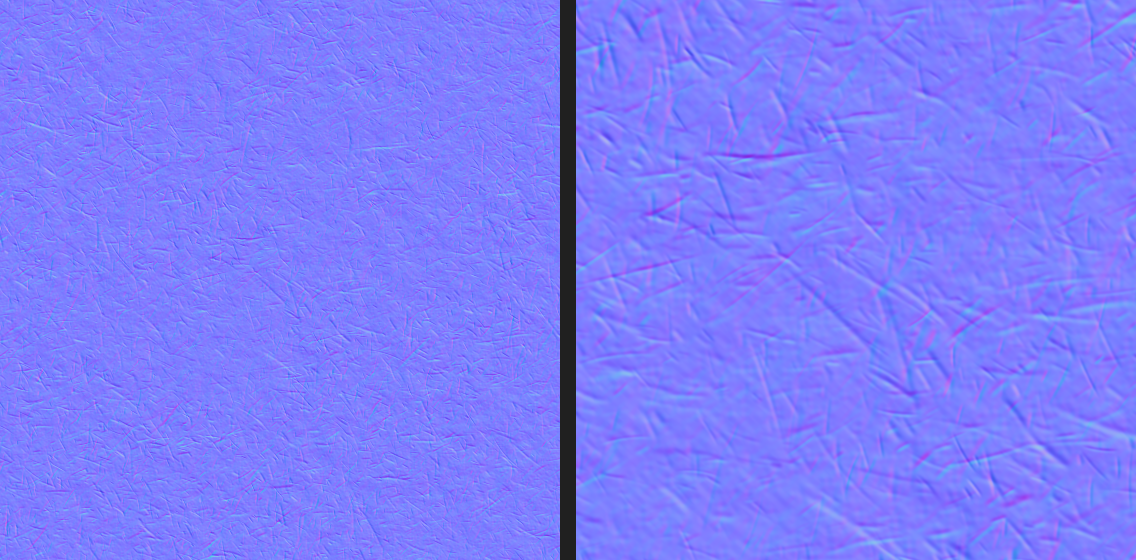
Left: the whole. Right: its middle third, enlarged.
This texture map is drawn by a Shadertoy shader. Its source:

```glsl
const float PI = 3.14159265;
const int FIBRES_PER_CELL = 4;

float hash(vec2 p) {
    return fract(sin(dot(p, vec2(127.1, 311.7))) * 43758.5453);
}

vec2 hash2(vec2 p) {
    return vec2(hash(p), hash(p + 57.3));
}

mat2 rotation(float angle) {
    float c = cos(angle), s = sin(angle);
    return mat2(c, s, -s, c);
}

float valueNoise(vec2 p) {
    vec2 cell = floor(p), f = fract(p);
    f = f * f * (3.0 - 2.0 * f);
    float low = mix(hash(cell), hash(cell + vec2(1, 0)), f.x);
    float high = mix(hash(cell + vec2(0, 1)), hash(cell + vec2(1, 1)), f.x);
    return mix(low, high, f.y);
}

// Central difference of the noise, in noise units
vec2 noiseSlope(vec2 p) {
    vec2 e = vec2(0.1, 0.0);
    return vec2(valueNoise(p + e.xy) - valueNoise(p - e.xy),
                valueNoise(p + e.yx) - valueNoise(p - e.yx)) / (2.0 * e.x);
}

// Soft lumps and fine grain under the fibres
vec2 groundSlope(vec2 uv, float strength) {
    vec2 slope = vec2(0.0);
    float frequency = 30.0;
    for (int i = 0; i < 4; i++) {
        mat2 turn = rotation(0.6 + 1.1 * float(i));
        vec2 p = turn * uv * frequency + 19.0 * float(i);
        slope += strength * (noiseSlope(p) * turn);
        frequency *= 2.1;
        strength *= 1.25;
    }
    return slope * vec2(0.85, 1.0);
}

// Slope across one bent, tapered fibre; lift turns the ridge into a raised edge
vec2 fibreSlope(vec2 p, float angle, float halfLength, float width, float bend, float lift) {
    vec2 along = vec2(cos(angle), sin(angle));
    vec2 across = vec2(-along.y, along.x);
    float t = dot(p, along);
    float u = (dot(p, across) + bend * t * t) / width;
    float taper = 1.0 - smoothstep(0.3, 1.0, abs(t) / halfLength);
    return across * (u + lift) * exp(-u * u) * taper;
}

// Fibres scattered over a grid in loose bundles; width is in canvas units
vec2 fibreLayer(vec2 uv, float cells, float width, float seed) {
    vec2 p = uv * cells;
    vec2 home = floor(p);
    vec2 slope = vec2(0.0);
    for (int y = -1; y <= 1; y++)
    for (int x = -1; x <= 1; x++) {
        vec2 cell = home + vec2(x, y);
        float bundleTurn = hash(cell + seed + 71.9);
        for (int k = 0; k < FIBRES_PER_CELL; k++) {
            vec2 id = cell + seed + 13.7 * float(k);
            vec2 shape = hash2(id + 3.1);
            vec2 curl = hash2(id + 8.9) - 0.5;
            float turn = bundleTurn + 0.55 * (hash(id + 21.7) - 0.5);
            // Directions gather slightly around the horizontal
            float angle = PI * turn - 0.13 * sin(2.0 * PI * turn);
            float halfLength = mix(0.25, 0.95, shape.x * shape.x);
            float fibreWidth = width * cells * mix(0.7, 1.5, shape.y);
            float strength = hash(id + 33.3);
            slope += strength * strength
                   * fibreSlope(p - cell - hash2(id), angle, halfLength,
                                fibreWidth, 0.4 * curl.x, 0.7 * curl.y);
        }
    }
    return slope;
}

void mainImage(out vec4 fragColor, in vec2 fragCoord) {
    vec2 uv = fragCoord / iResolution.y;

    // Long, middle and short fibres
    vec2 fibres = fibreLayer(uv, 17.0, 0.0018, 11.0)
                + fibreLayer(uv, 31.0, 0.0016, 47.0)
                + fibreLayer(uv, 52.0, 0.0015, 83.0);

    // Dense and calm patches
    float density = mix(0.4, 0.85, valueNoise(uv * 9.0 + 5.0));
    vec2 slope = groundSlope(uv, 0.045) + fibres * density;

    // Slope to tangent-space normal, with a slight tilt
    vec2 tilt = vec2(0.008, 0.008);
    vec3 normal = normalize(vec3(-slope - tilt, 1.0));
    fragColor = vec4(0.5 + 0.5 * normal, 1.0);
}
```
